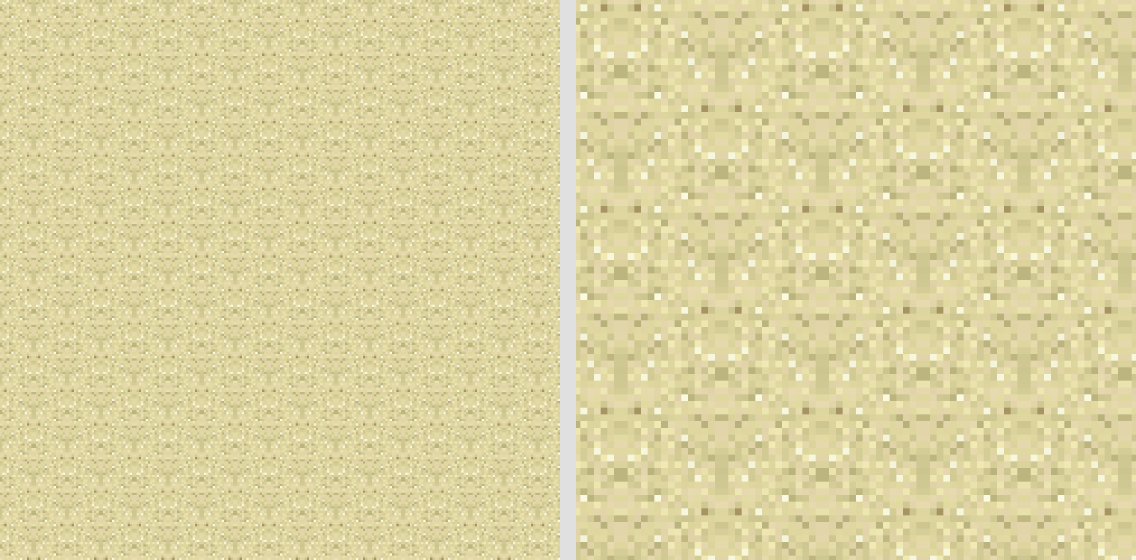
Left, the full canvas; right, a detail of the centre.
A WebGL 2 fragment shader for this pattern:

```glsl
#version 300 es
precision highp float;
// Sandy mosaic of small square cells, mirrored left to right and repeated in a half drop.

uniform vec2 u_resolution;
out vec4 fragColor;

const float CELL = 0.004;      // side of one mosaic cell, in canvas units
const float HALF_TILE = 15.0;  // cells in half a repeat
const float FIRST_ROW = 9.0;   // cells from the top edge to the first motif
const float JITTER = 0.035;    // brightness variation between cells
const int SAMPLES = 3;         // antialiasing samples per axis

const vec3 SAND = vec3(0.87, 0.84, 0.62);
const vec3 KHAKI = vec3(0.82, 0.79, 0.58);
const vec3 BEIGE = vec3(0.89, 0.84, 0.67);
const vec3 STRAW = vec3(0.93, 0.90, 0.69);
const vec3 OLIVE = vec3(0.74, 0.71, 0.50);
const vec3 IVORY = vec3(0.97, 0.97, 0.87);
const vec3 UMBER = vec3(0.65, 0.58, 0.39);

// Accent cells of the motif: column from the axis, row down, kind
const float BROWN = 0.0;
const float DARK = 1.0;
const float LIGHT = 2.0;
const int ACCENT_COUNT = 7;
const vec3 ACCENTS[ACCENT_COUNT] = vec3[](
    vec3(2.0, 0.0, BROWN), vec3(5.0, 0.0, LIGHT),
    vec3(3.0, 6.0, LIGHT), vec3(1.0, 7.0, LIGHT),
    vec3(0.0, 9.0, DARK), vec3(0.0, 10.0, DARK),
    vec3(11.0, 10.0, LIGHT));

float hash(vec2 p) {
    return fract(sin(dot(p, vec2(127.1, 311.7))) * 43758.5453);
}

// Picks a tone according to its share of the area
vec3 cellTone(vec2 cell) {
    float pick = hash(cell + 3.0);
    vec3 tone = SAND;
    if (pick > 0.36) tone = KHAKI;
    if (pick > 0.62) tone = BEIGE;
    if (pick > 0.85) tone = STRAW;
    if (pick > 0.945) tone = OLIVE;
    if (pick > 0.993) tone = IVORY;
    return tone + JITTER * (hash(cell + 41.0) - 0.5);
}

vec3 mosaic(vec2 uv) {
    // Rows counted downward; each band of rows shifts by half a repeat
    float row = floor((1.0 - uv.y) / CELL) - FIRST_ROW;
    float band = floor(row / HALF_TILE);
    float x = uv.x / CELL - HALF_TILE * band;

    // Mirror about the motif axis
    float column = floor(abs(mod(x, 2.0 * HALF_TILE) - HALF_TILE));
    vec2 cell = vec2(min(column, HALF_TILE - 1.0), row - band * HALF_TILE);

    vec3 color = cellTone(cell);
    for (int i = 0; i < ACCENT_COUNT; i++) {
        vec3 accent = ACCENTS[i];
        if (distance(cell, accent.xy) < 0.5) {
            color = accent.z == BROWN ? UMBER : accent.z == DARK ? OLIVE : IVORY;
        }
    }
    return color;
}

void main() {
    // Average over the pixel to smooth the cell edges
    vec3 total = vec3(0.0);
    for (int j = 0; j < SAMPLES; j++) {
        for (int i = 0; i < SAMPLES; i++) {
            vec2 offset = (vec2(i, j) + 0.5) / float(SAMPLES) - 0.5;
            total += mosaic((gl_FragCoord.xy + offset) / u_resolution);
        }
    }
    fragColor = vec4(total / float(SAMPLES * SAMPLES), 1.0);
}
```
